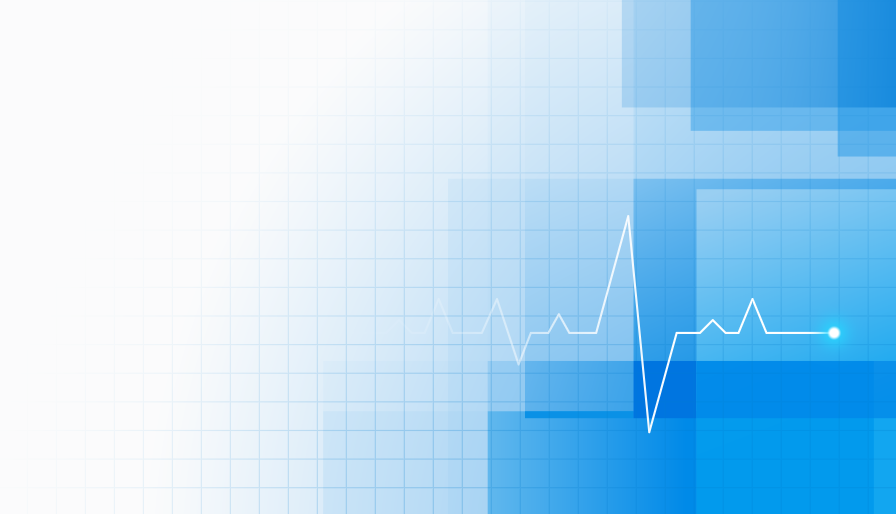
Write a WebGL 1 fragment shader that draws this background.

```glsl
precision highp float;
// Pale-to-blue medical backdrop: overlapping panels, a fine grid and a glowing pulse trace.
uniform vec2 u_resolution;

float unitsPerPixel;
vec2 pos, pen;
float traceDist = 1e4;
vec3 color;

// Blends a panel over the scene; box holds left, top, right, bottom.
void panel(vec4 box, vec3 tint, float alpha) {
  vec2 inside = clamp((pos - box.xy) / unitsPerPixel + 0.5, 0.0, 1.0)
              * clamp((box.zw - pos) / unitsPerPixel + 0.5, 0.0, 1.0);
  color = mix(color, tint, clamp(alpha, 0.0, 1.0) * inside.x * inside.y);
}

// Extends the pulse trace and keeps the distance to its nearest segment.
void lineTo(float x, float y) {
  vec2 target = vec2(x, y), along = target - pen, offset = pos - pen;
  float t = clamp(dot(offset, along) / dot(along, along), 0.0, 1.0);
  traceDist = min(traceDist, length(offset - along * t));
  pen = target;
}

void bump(float center, float halfWidth, float height) {
  lineTo(center - halfWidth, 285.0);
  lineTo(center, 285.0 - height);
  lineTo(center + halfWidth, 285.0);
}

void main() {
  // The canvas spans 768 x 440 units, with y running down.
  pos = gl_FragCoord.xy / u_resolution * vec2(768.0, 440.0);
  pos.y = 440.0 - pos.y;
  unitsPerPixel = 768.0 / u_resolution.x;
  float x = pos.x, y = pos.y;

  // Radial wash from white to sky blue
  float wash = clamp((640.0 - distance(pos, vec2(760.0, 480.0))) / 400.0, 0.0, 1.0);
  color = mix(vec3(0.984, 0.985, 0.987), vec3(0.60, 0.80, 0.95), pow(wash, 1.2));

  // Tall columns and the wide middle panels
  vec3 sky = vec3(0.55, 0.78, 0.94), azure = vec3(0.08, 0.57, 0.90);
  panel(vec4(418, -9, 543, 450), sky, 0.06);
  panel(vec4(450, -9, 543, 450), sky, 0.06);
  panel(vec4(543, -9, 780, 450), vec3(0.40, 0.72, 0.93), 0.22 + (x - 543.0) / 1000.0);
  panel(vec4(384, 153, 780, 450), sky, 0.15);
  panel(vec4(450, 153, 543, 358), azure, 0.06 + (y - 180.0) / 1000.0);
  panel(vec4(543, 153, 780, 450), azure, 0.3 + (y - 153.0) / 320.0 + (x - 543.0) / 900.0);

  // Top right stack
  panel(vec4(718, -9, 780, 134), azure, 0.45);
  panel(vec4(592, -9, 780, 112), azure, 0.40);
  float across = clamp((x - 533.0) / 235.0, 0.0, 1.0);
  panel(vec4(533, -9, 780, 92), vec3(0.0, 0.48, 0.84), 0.18 + 0.45 * across * across * across);

  // Bright panel on the right
  float depth = clamp((y - 172.0) / 230.0 + (x - 597.0) / 600.0, 0.0, 1.0);
  panel(vec4(597, 162, 780, 450), mix(vec3(0.60, 0.81, 0.95), vec3(0.07, 0.65, 0.94), depth), 1.0);

  // Lower band, pale on the left and saturated on the right
  panel(vec4(277, 309, 418, 450), sky, 0.07);
  panel(vec4(277, 352, 418, 450), sky, 0.15);
  panel(vec4(418, 309, 450, 352), azure, 0.18);
  panel(vec4(450, 309, 543, 358), azure, 0.35 + (x - 450.0) / 350.0);
  float deepen = clamp((x - 418.0) / 170.0, 0.0, 1.0);
  panel(vec4(418, 352, 597, 450), mix(vec3(0.38, 0.72, 0.93), vec3(0.0, 0.54, 0.91), deepen), 1.0);
  panel(vec4(450, 352, 543, 358), vec3(0.04, 0.57, 0.90), 1.0);
  panel(vec4(543, 309, 597, 358), vec3(0.0, 0.46, 0.88), 1.0);
  panel(vec4(597, 309, 749, 450), vec3(0.0, 0.60, 0.93), 0.9);
  panel(vec4(597, 309, 780, 358), vec3(0.0, 0.52, 0.91), 0.7);

  // Grid, fading toward the top and the left
  vec2 cell = vec2(24.85, 24.5);
  vec2 toLine = abs(mod(pos - vec2(23.5, 1.0) + 0.5 * cell, cell) - 0.5 * cell);
  vec2 ink = clamp((0.5 - toLine) / unitsPerPixel + 0.5, 0.0, 1.0);
  float gridFade = smoothstep(-150.0, 420.0, y) * smoothstep(0.0, 450.0, x + 0.4 * (y - 300.0));
  color = mix(color, vec3(0.0, 0.48, 0.80), 0.24 * gridFade * max(ink.x, ink.y));

  // Pulse trace, gaining strength to the right
  pen = vec2(300.0, 285.0);
  bump(342.0, 11.0, 11.0);
  bump(376.0, 12.0, 29.0);
  lineTo(413.0, 285.0);
  lineTo(426.0, 256.0);
  lineTo(444.5, 312.0);
  lineTo(455.0, 285.0);
  bump(479.0, 9.0, 16.0);
  lineTo(511.0, 285.0);
  lineTo(538.5, 185.0);
  lineTo(556.5, 370.0);
  lineTo(580.0, 285.0);
  bump(611.0, 11.0, 11.0);
  bump(645.0, 12.0, 29.0);
  lineTo(715.0, 285.0);
  float stroke = clamp((0.9 - traceDist) / unitsPerPixel + 0.5, 0.0, 1.0);
  color = mix(color, vec3(1.0), stroke * smoothstep(290.0, 600.0, x));

  // Glowing tip
  float tip = distance(pos, vec2(715.0, 285.0));
  color = mix(color, vec3(0.15, 0.84, 1.0), 0.85 * exp(-tip * tip / 150.0));
  color = mix(color, vec3(1.0), 1.0 - smoothstep(3.0, 6.5, tip));

  gl_FragColor = vec4(color, 1.0);
}
```
